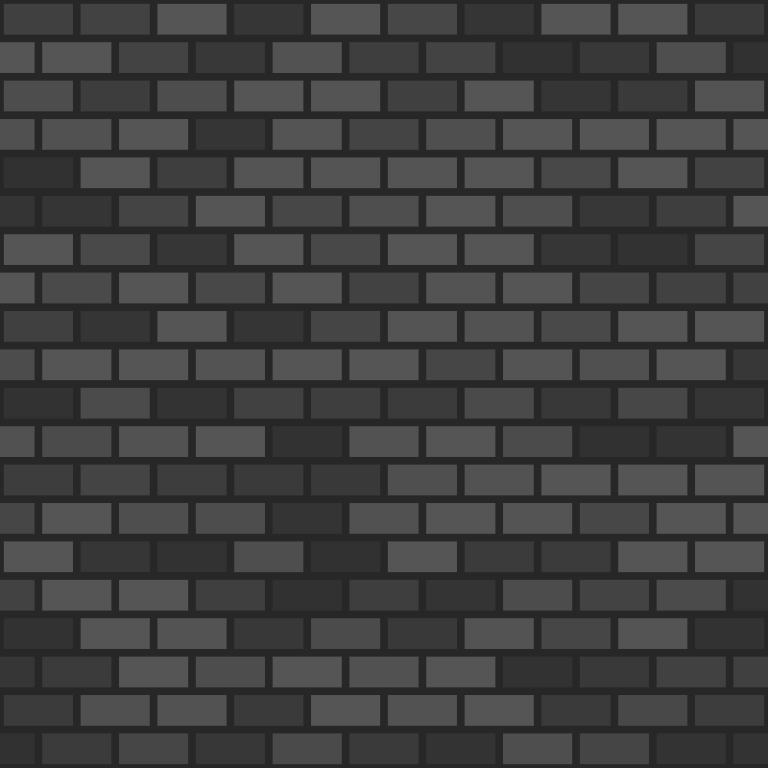
Reproduce this pattern procedurally as a Shadertoy shader.

```glsl
// Dark grey brick wall in running bond, each brick its own flat shade.

float brickHash(vec2 id) {
    return fract(sin(dot(id, vec2(127.1, 311.7))) * 43758.55);
}

// Signed distance to an axis-aligned box centred on the origin
float boxDistance(vec2 p, vec2 halfSize) {
    vec2 d = abs(p) - halfSize;
    return length(max(d, 0.0)) + min(max(d.x, d.y), 0.0);
}

void mainImage(out vec4 fragColor, in vec2 fragCoord) {
    vec2 uv = fragCoord / iResolution.y;

    // 10 bricks across, 20 courses up; even courses shift by half a brick
    vec2 grid = uv * vec2(10.0, 20.0);
    float course = floor(grid.y);
    grid.x += 0.5 * (1.0 - mod(course, 2.0));
    vec2 id = floor(grid);

    // Brick face, leaving a mortar joint 0.01 wide
    vec2 local = (fract(grid) - 0.5) * vec2(0.1, 0.05);
    float d = boxDistance(local, vec2(0.045, 0.02));
    float face = clamp(0.5 - d * iResolution.y, 0.0, 1.0);

    // Shades gather near the dark and light ends
    float tone = smoothstep(-0.05, 0.8, brickHash(id));
    float shade = mix(0.19, 0.333, tone);

    fragColor = vec4(vec3(mix(0.153, shade, face)), 1.0);
}
```
